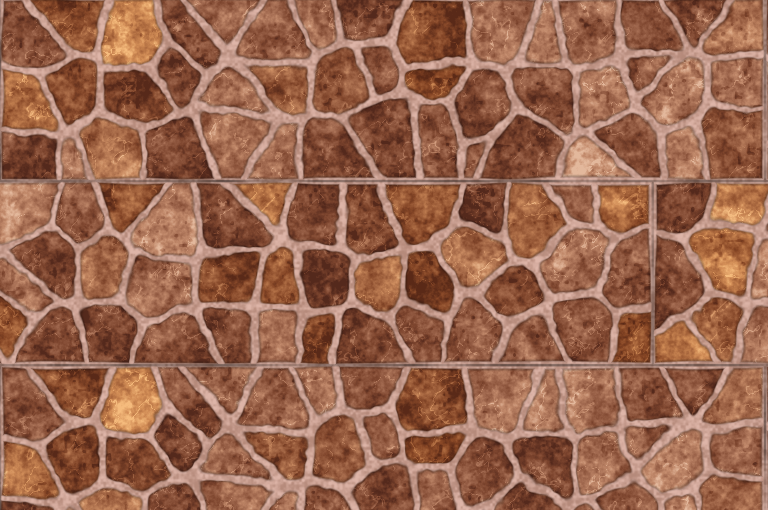
Write a Shadertoy shader that draws this texture.

```glsl
// Rustic stone cladding: panels of irregular brown stones set in pinkish mortar.
// Each panel is a power diagram (weighted Voronoi) with rounded cell borders;
// every stone gets its own tone, mottling, pale veins and dark pits.

const vec2 PANEL = vec2(1.5, 0.361);        // panel size, in canvas heights
const vec2 GRID = vec2(15.0, 3.0);          // stones per panel
const float PANEL_BASE = 0.284;             // height of the lower seam
const float PANEL_SHIFT = 1.28;             // offset of every second course
const float JITTER = 0.78;
const float SIZE_SPREAD = 0.0030;           // weight range of the stones
const float JOINT = 0.0068;                 // half width of the mortar joint
const float ROUNDING = 0.0048;
const vec3 UMBER  = vec3(0.33, 0.16, 0.11);
const vec3 BROWN  = vec3(0.49, 0.27, 0.18);
const vec3 RUSSET = vec3(0.62, 0.40, 0.30);
const vec3 TAN    = vec3(0.76, 0.54, 0.42);
const vec3 CREAM  = vec3(0.89, 0.72, 0.61);
const vec3 OCHRE  = vec3(1.08, 1.02, 0.80);
const vec3 MORTAR_DARK  = vec3(0.71, 0.54, 0.48);
const vec3 MORTAR_LIGHT = vec3(0.87, 0.71, 0.66);

vec3 hash3(vec2 p) {
    vec3 q = fract(vec3(p.xyx) * vec3(0.1031, 0.1030, 0.0973));
    q += dot(q, q.yxz + 33.33);
    return fract((q.xxy + q.yzz) * q.zyx);
}

float noise(vec2 p) {
    vec2 i = floor(p), f = fract(p);
    f = f * f * (3.0 - 2.0 * f);
    return mix(mix(hash3(i).x, hash3(i + vec2(1, 0)).x, f.x),
               mix(hash3(i + vec2(0, 1)).x, hash3(i + vec2(1, 1)).x, f.x), f.y);
}

float fbm(vec2 p) {
    float sum = 0.0, amp = 0.5;
    for (int i = 0; i < 4; i++) {
        sum += amp * noise(p);
        p = mat2(1.6, 1.2, -1.2, 1.6) * p + 17.3;
        amp *= 0.55;
    }
    return sum / 1.01;
}

bool inPanel(vec2 cell) {
    return all(greaterThanEqual(cell, vec2(0))) && all(lessThan(cell, GRID));
}

// Stone centre in xy, size weight in z
vec3 stoneSite(vec2 cell, vec2 seed) {
    vec3 h = hash3(cell + seed);
    return vec3((cell + 0.5 + JITTER * (h.xy - 0.5)) * PANEL / GRID, SIZE_SPREAD * h.z);
}

float powerDist(vec2 p, vec3 site) {
    vec2 r = p - site.xy;
    return dot(r, r) - site.z;
}

// Rounded distance to the cell border; also finds the owning cell
float stoneBorder(vec2 p, vec2 seed, out vec2 owner) {
    vec2 home = floor(p / PANEL * GRID);
    float best = 1e3, sum = 0.0;
    vec3 own = vec3(0);
    owner = home;
    for (int k = 0; k < 25; k++) {
        vec2 cell = home + vec2(k % 5 - 2, k / 5 - 2);
        if (!inPanel(cell)) continue;
        vec3 site = stoneSite(cell, seed);
        float d = powerDist(p, site);
        if (d < best) { best = d; own = site; owner = cell; }
    }
    for (int k = 0; k < 49; k++) {
        vec2 cell = home + vec2(k % 7 - 3, k / 7 - 3);
        if (!inPanel(cell) || cell == owner) continue;
        vec3 site = stoneSite(cell, seed);
        float d = (powerDist(p, site) - best) / (2.0 * distance(site.xy, own.xy));
        sum += exp(-d / ROUNDING);
    }
    return -ROUNDING * log(sum + 1e-9);
}

vec3 stoneRamp(float t) {
    vec3 c = mix(UMBER, BROWN, clamp(t * 4.0, 0.0, 1.0));
    c = mix(c, RUSSET, clamp(t * 4.0 - 1.0, 0.0, 1.0));
    c = mix(c, TAN, clamp(t * 4.0 - 2.0, 0.0, 1.0));
    return mix(c, CREAM, clamp(t * 4.0 - 3.0, 0.0, 1.0));
}

vec3 stoneColor(vec2 p, vec3 h, float d) {
    vec2 q = p + h.xy * 19.0;
    float blotch = fbm(q * 22.0) - 0.5;
    float mottle = fbm(q * 75.0 + 5.0) - 0.5;
    float ridge = abs(fbm(q * 28.0 + 9.0 + 1.5 * blotch) - 0.5);
    float vein = (1.0 - smoothstep(0.0, 0.035, ridge)) * smoothstep(0.4, 0.65, noise(q * 30.0));
    float pit = smoothstep(0.68, 0.85, noise(q * 110.0)) * smoothstep(0.35, 0.7, noise(q * 18.0));
    float tone = 0.16 + 0.56 * h.x + 0.75 * blotch + 0.65 * mottle + 0.26 * vein - 0.2 * pit;
    tone += 0.16 * (noise(q * 210.0) - 0.5);
    vec3 c = stoneRamp(tone) * mix(vec3(1), OCHRE, smoothstep(0.6, 1.0, h.y));
    return c * mix(0.76, 1.0, smoothstep(0.0, 0.006, d));
}

void mainImage(out vec4 fragColor, in vec2 fragCoord) {
    vec2 uv = fragCoord / iResolution.y;
    float pixel = 1.0 / iResolution.y;

    // Panel layout: alternate courses are shifted
    float course = floor((uv.y - PANEL_BASE) / PANEL.y);
    float odd = mod(course, 2.0);
    vec2 q = uv - vec2(PANEL_SHIFT * (1.0 - odd), PANEL_BASE + course * PANEL.y);
    float column = floor(q.x / PANEL.x);
    q.x -= column * PANEL.x;
    vec2 seed = vec2(41.0 + 37.0 * odd, 13.0 + 23.0 * column);
    vec2 edge = min(q, PANEL - q);
    float seam = min(edge.x, edge.y);

    // Chipped stone outlines
    vec2 wobble = vec2(noise(uv * 26.0), noise(uv * 26.0 + 40.0)) - 0.5;
    wobble += 0.45 * (vec2(noise(uv * 80.0), noise(uv * 80.0 + 70.0)) - 0.5);
    vec2 owner;
    float d = stoneBorder(q + 0.011 * wobble, seed, owner) - JOINT;
    d -= 0.004 * (noise(uv * 14.0 + 3.0) - 0.5);
    d = min(d, seam - 0.002 - 0.007 * noise(uv * 11.0));

    // Grainy mortar with contact shadow
    float grain = 0.6 * fbm(uv * 45.0) + 0.4 * noise(uv * 190.0);
    vec3 mortar = mix(MORTAR_DARK, MORTAR_LIGHT, smoothstep(0.2, 0.8, grain));
    mortar *= 1.0 - 0.16 * smoothstep(-0.004, 0.0, d);

    vec3 stone = stoneColor(uv, hash3(owner + seed + 91.0), d);
    vec3 color = mix(mortar, stone, smoothstep(-pixel, pixel, d));

    // Thin shadow line where panels meet
    float line = 1.0 - smoothstep(0.0008, 0.0012 + 1.5 * pixel, seam);
    color *= 1.0 - line * (0.12 + 0.4 * noise(uv * 16.0 + 8.0));
    fragColor = vec4(clamp(color, 0.0, 1.0), 1.0);
}
```
